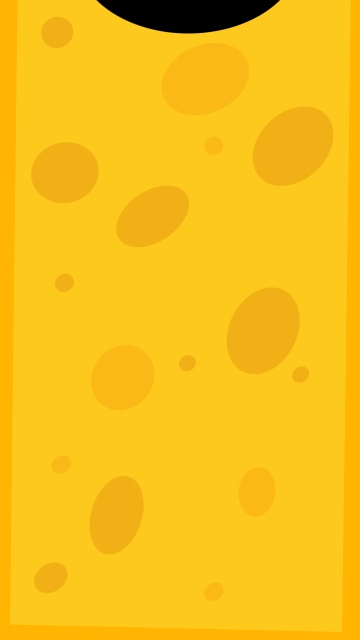
This texture is drawn by a Shadertoy shader. Its source:

```glsl
// A slab of yellow cheese with tilted oval holes, an amber rim and a dark bite at the top.
#define CHEESE vec3(0.996, 0.788, 0.114)
#define RIM vec3(1.0, 0.71, 0.008)
#define HOLE_DARK vec3(0.946, 0.693, 0.085)
#define HOLE_LIGHT vec3(0.984, 0.724, 0.09)
#define BITE_CENTER vec2(0.523, -0.127)
#define BITE_RADII vec2(0.3125, 0.22)
#define BIG_SIZE 0.089
#define SMALL_SIZE 0.032
#define ROWS 4

const float PI = 3.14159265;

// Approximate signed distance to an ellipse
float ellipse(vec2 p, vec2 radii) {
    return (length(p / radii) - 1.0) * min(radii.x, radii.y);
}

// Antialiased coverage of a signed distance
float cover(float d) {
    float pixel = 1.0 / iResolution.x;
    return 1.0 - smoothstep(-0.7 * pixel, 0.7 * pixel, d);
}

// Oval hole; tilt turns its long axis upwards from the horizontal
float hole(vec2 p, float size, float stretch, float tilt) {
    float c = cos(tilt), s = sin(tilt);
    p = vec2(c * p.x - s * p.y, s * p.x + c * p.y);
    return ellipse(p, size * vec2(stretch, 1.0 / stretch));
}

// Large holes: two columns swaying from row to row
float bigHole(vec2 p, float row, float col) {
    float i = 2.0 * row + col;
    float sway = sin(2.4 * row - 1.5);
    vec2 center = vec2(0.30 + 0.39 * col + 0.03 * row + 0.12 * sway,
                       0.36 - 0.26 * col + (0.335 + 0.065 * col) * row - 0.12 * sway);
    float size = BIG_SIZE + 0.02 * col - 0.05 * step(6.5, i);
    float stretch = 1.16 - 0.1 * cos(0.5 * PI * i);
    return hole(p - center, size, stretch, 0.25 + 0.17 * i);
}

// Small holes: fill the gaps between the large ones
float smallHole(vec2 p, float row, float col) {
    float phase = PI * (1.0 + col) * row / 3.0;
    vec2 center = vec2(0.15 + 0.5 * col + (0.03 - 0.22 * col) * sin(phase + 0.3),
                       0.09 + 0.315 * col + (0.505 - 0.092 * col) * row + 0.22 * sin(phase));
    float size = SMALL_SIZE - 0.008 * col
               + (0.012 - 0.01 * col) * cos(2.0 * PI * row / 3.0);
    return hole(p - center, size, 1.02 + 0.035 * row, 0.6);
}

void mainImage(out vec4 fragColor, in vec2 fragCoord) {
    // Canvas width is one unit; y runs down from the top edge
    vec2 p = vec2(fragCoord.x, iResolution.y - fragCoord.y) / iResolution.x;

    // Slightly skewed slab inside the rim
    float left = 0.0486 - 0.012 * p.y - p.x;
    float right = p.x - 0.9745 + 0.0139 * p.y;
    float bottom = p.y - 1.734 - 0.0225 * p.x;
    vec3 color = mix(RIM, CHEESE, cover(max(max(left, right), bottom)));

    // Holes, every third one in the lighter tint
    for (int r = 0; r < ROWS; r++) {
        for (int c = 0; c < 2; c++) {
            float row = float(r), col = float(c);
            vec3 tint = (2 * r + c) % 3 == 1 ? HOLE_LIGHT : HOLE_DARK;
            float d = min(bigHole(p, row, col), smallHole(p, row, col));
            color = mix(color, tint, cover(d));
        }
    }

    // Dark bite
    color = mix(color, vec3(0.0), cover(ellipse(p - BITE_CENTER, BITE_RADII)));
    fragColor = vec4(color, 1.0);
}
```
